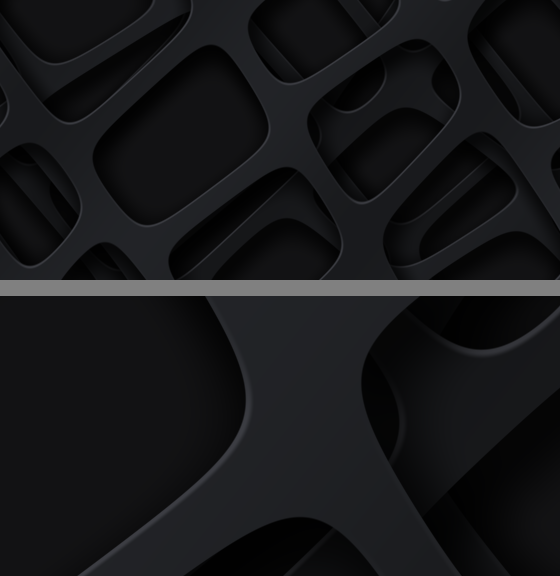
Top: the whole. Bottom: its middle third, enlarged.
Reproduce this background procedurally as a WebGL 2 fragment shader.

```glsl
#version 300 es
precision highp float;
// Dark layered webs of straight struts with rounded holes, lit rims and soft shadows.

uniform vec2 u_resolution;
out vec4 fragColor;

// Colours
const vec3 FLOOR_COLOR = vec3(0.071, 0.071, 0.077);
const vec3 STRUT_DARK  = vec3(0.098, 0.102, 0.112);
const vec3 STRUT_LIGHT = vec3(0.132, 0.138, 0.152);
const vec3 RIM_COLOR   = vec3(0.235, 0.240, 0.262);

// Sizes, in canvas heights
const int   LAYERS        = 3;
const float LINE_SPACING  = 0.58;
const float CROSS_SPACING = 0.50;
const float LAYER_GROWTH  = 0.16;   // lower layers have wider holes
const float HALF_WIDTH    = 0.037;
const float WIDTH_LOSS    = 0.008;  // lower layers have thinner struts
const float RIM_WIDTH     = 0.008;
const float SHADOW_OFFSET = 0.036;
const float SHADOW_BLUR   = 0.075;

// Shape and light
const float JITTER         = 0.55;
const float LINE_TILT      = 0.22;
const float CROSS_TILT     = 0.40;
const float CROSS_SLANT    = -0.15;
const float CORNER_SHARP   = 19.0;  // higher gives tighter hole corners
const float BASE_ANGLE     = 0.576;
const float LAYER_TURN     = 1.64;
const float LAYER_DIMMING  = 0.13;
const float SHADOW_DENSITY = 0.74;
const vec2  LIGHT_DIR      = vec2(-0.55, 0.835);

// Space between two neighbouring lines: distances and inward normals
struct Gap {
    float below, above;
    vec2 normalBelow, normalAbove;
    float id;
};

vec2 hash22(vec2 p) {
    vec3 q = fract(p.xyx * vec3(0.1031, 0.1030, 0.0973));
    q += dot(q, q.yzx + 33.33);
    return fract((q.xx + q.yz) * q.zy);
}

mat2 rotation(float angle) {
    float c = cos(angle), s = sin(angle);
    return mat2(c, s, -s, c);
}

// Finds the jittered, tilted lines on both sides of q; they are spaced along x
Gap findGap(vec2 q, float spacing, float slant, float tilt, float seed) {
    Gap gap = Gap(1e3, 1e3, vec2(1.0, 0.0), vec2(-1.0, 0.0), 0.0);
    float home = floor(q.x / spacing);
    for (int i = -2; i <= 3; i++) {
        float id = home + float(i);
        vec2 random = hash22(vec2(id + 53.0, seed)) - 0.5;
        float angle = slant + tilt * random.y;
        vec2 normal = vec2(cos(angle), sin(angle));
        float side = dot(q - vec2((id + JITTER * random.x) * spacing, 0.0), normal);
        if (side >= 0.0 && side < gap.below) {
            gap.below = side;
            gap.normalBelow = normal;
            gap.id = id;
        }
        if (side < 0.0 && -side < gap.above) {
            gap.above = -side;
            gap.normalAbove = -normal;
        }
    }
    return gap;
}

// Web of long lines and cross struts: x = rounded distance, yz = its gradient
vec3 webField(vec2 p, float layer) {
    mat2 turn = rotation(BASE_ANGLE + LAYER_TURN * layer);
    float scale = 1.0 + LAYER_GROWTH * layer;
    vec2 q = (p - vec2(1.0, 0.5)) * turn;

    Gap strip = findGap(q, LINE_SPACING * scale, 0.0, LINE_TILT, 17.0 + 29.0 * layer);
    vec2 local = q - vec2((strip.id + 0.5) * LINE_SPACING * scale, 0.0);
    float seed = 71.0 + 13.0 * strip.id + 97.0 * layer;
    Gap cross = findGap(local.yx, CROSS_SPACING * scale, CROSS_SLANT, CROSS_TILT, seed);

    // Smooth minimum of the four sides rounds the hole corners
    vec4 weight = exp(-CORNER_SHARP * vec4(strip.below, strip.above, cross.below, cross.above));
    float total = dot(weight, vec4(1.0));
    vec2 gradient = weight.x * strip.normalBelow + weight.y * strip.normalAbove
                  + weight.z * cross.normalBelow.yx + weight.w * cross.normalAbove.yx;
    return vec3(-log(total) / CORNER_SHARP, turn * (gradient / total));
}

void main() {
    vec2 p = gl_FragCoord.xy / u_resolution.y;
    float pixel = 0.8 / u_resolution.y;
    vec3 color = FLOOR_COLOR;

    // Stack the webs from the lowest to the topmost
    for (int i = LAYERS - 1; i >= 0; i--) {
        float layer = float(i);
        float halfWidth = HALF_WIDTH - WIDTH_LOSS * layer;

        // Soft shadow cast on everything below
        float caster = webField(p + LIGHT_DIR * SHADOW_OFFSET, layer).x - halfWidth;
        color *= 1.0 - SHADOW_DENSITY * (1.0 - smoothstep(-0.2 * SHADOW_BLUR, SHADOW_BLUR, caster));

        // Strut face with a slow change of tone, and a rim where it faces the light
        vec3 web = webField(p, layer);
        float edge = web.x - halfWidth;
        vec3 face = mix(STRUT_DARK, STRUT_LIGHT, 0.5 + 0.5 * sin(dot(p, vec2(4.1, -3.3)) + 2.0 * layer));
        float facing = dot(web.yz, LIGHT_DIR) / max(length(web.yz), 0.001);
        float rim = smoothstep(-RIM_WIDTH, -0.3 * RIM_WIDTH, edge) * smoothstep(-0.3, 0.9, facing);
        face = mix(face, RIM_COLOR, rim) * (1.0 - LAYER_DIMMING * layer);

        color = mix(color, face, 1.0 - smoothstep(-pixel, pixel, edge));
    }
    fragColor = vec4(color, 1.0);
}
```
